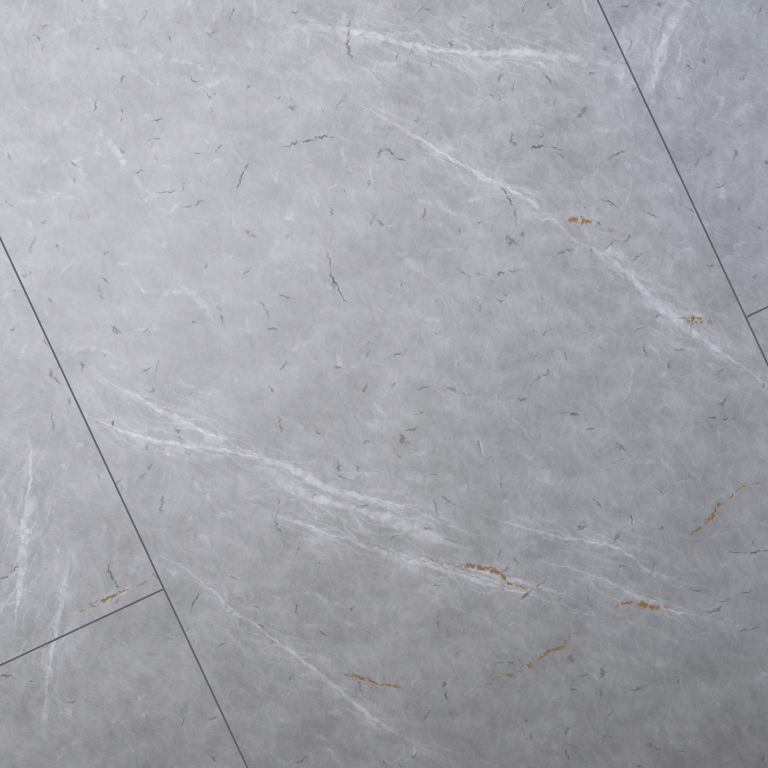
This texture is drawn by a three.js fragment shader. Its source:

```glsl
// Large grey marble planks laid at a slant, with pale veins, ochre flecks and thin seams.
varying vec2 vUv;

#define SEAM_NORMAL vec2(0.906, 0.423)
#define PLANK_SIZE vec2(0.836, 1.70)
#define PLANK_ORIGIN vec2(0.292, 0.121)
#define SEAM_HALF_WIDTH 0.0008
#define SEAM_COLOR vec3(0.33, 0.33, 0.36)
#define STONE_TINT vec3(0.992, 0.995, 1.025)
#define OCHRE vec3(0.56, 0.41, 0.23)
#define GRAIN 0.15
#define VEIN_LIFT 0.19
#define CRACK_DEPTH 0.30
#define VEIN_ANGLE -0.42
#define EDGE_SOFT 0.0012

const mat2 TURN = mat2(0.8, 0.6, -0.6, 0.8);

vec2 hash2(vec2 p) {
  return fract(sin(vec2(dot(p, vec2(127.1, 311.7)), dot(p, vec2(269.5, 183.3)))) * 43758.5);
}

// Cellular noise: distances to the two nearest points
vec2 cellular(vec2 p) {
  vec2 base = floor(p), nearest = vec2(8.0);
  for (int i = 0; i < 9; i++) {
    vec2 cell = base + vec2(mod(float(i), 3.0), floor(float(i) / 3.0)) - 1.0;
    float d = length(cell + hash2(cell) - p);
    nearest = d < nearest.x ? vec2(d, nearest.x) : vec2(nearest.x, min(nearest.y, d));
  }
  return nearest;
}

// Layered sines that roughen straight shapes
vec2 wobble(vec2 p) {
  vec2 sum = vec2(0.0);
  float amp = 0.5;
  for (int i = 0; i < 7; i++) {
    sum += amp * sin(p.yx + sum * 1.5 + vec2(1.7, 4.1) * float(i));
    p = TURN * p * 1.9;
    amp *= 0.66;
  }
  return sum;
}

// Adds a tapered stroke: x is its core, y its wide halo
void stroke(inout vec2 mask, vec2 p, vec4 ends, float width) {
  vec2 dir = ends.zw - ends.xy, r = p - ends.xy;
  float len = length(dir), t = dot(r, dir) / (len * len);
  float off = abs(r.x * dir.y - r.y * dir.x) / len;
  float taper = clamp(4.0 * t * (1.0 - t), 0.0, 1.0);
  float w = width * taper * (0.7 + 0.4 * sin(t * 11.0 + ends.x * 40.0));
  float core = 1.0 - smoothstep(w * 0.4, w + EDGE_SOFT, off);
  mask = max(mask, taper * vec2(core, exp(-off / (width * 3.0 + 0.012))));
}

// Scattered short strokes, one chance per cell
float wisps(vec2 p, float scale, float seed, float density, float spread, float width) {
  vec2 g = p * scale, base = floor(g);
  float mask = 0.0;
  for (int i = 0; i < 9; i++) {
    vec2 cell = base + vec2(mod(float(i), 3.0), floor(float(i) / 3.0)) - 1.0;
    vec2 h = hash2(cell + seed), k = hash2(cell + seed + 17.3), r = g - cell - h;
    float angle = VEIN_ANGLE + (k.x - 0.5) * spread;
    vec2 dir = vec2(cos(angle), sin(angle));
    float t = dot(r, dir) / (0.15 + 0.4 * k.y), taper = max(1.0 - t * t, 0.0);
    float off = abs(r.x * dir.y - r.y * dir.x);
    float line = 1.0 - smoothstep(0.2 * width, width * taper + EDGE_SOFT * scale, off);
    mask = max(mask, line * taper * step(fract(h.x * 7.3 + k.y * 3.1), density));
  }
  return mask;
}

void main() {
  // Plank layout, alternate rows shifted by half a length and mirrored
  vec2 p = vUv, n = SEAM_NORMAL;
  vec2 plank = vec2(dot(p, n), dot(p, vec2(-n.y, n.x))) - PLANK_ORIGIN;
  float row = floor(plank.x / PLANK_SIZE.x), side = mod(row, 2.0);
  plank.y += (1.0 - side) * 0.5 * PLANK_SIZE.y;
  vec2 gap = abs(fract(plank / PLANK_SIZE + 0.5) - 0.5) * PLANK_SIZE;
  float seam = min(gap.x, gap.y);
  vec2 id = vec2(row, floor(plank.y / PLANK_SIZE.y));
  vec2 q = p - side * (2.0 * plank.x * n - id * 3.7);
  vec2 rough = q + 0.008 * wobble(q * 42.0);

  // Grain: embossed and mottled cells in octaves
  float grain = 0.0, amp = 0.5;
  vec2 g = rough * 8.0;
  for (int i = 0; i < 6; i++) {
    float near = cellular(g).x;
    grain += amp * (near - cellular(g + vec2(0.25, -0.15)).x + 0.4 * (near - 0.45));
    g = TURN * g * 2.0 + 3.3;
    amp *= 0.9;
  }
  float chips = 1.0 - smoothstep(0.25, 0.65, cellular(rough * 80.0).x);

  // Main veins and loose strands beside the widest one
  vec2 v = p + 0.010 * wobble(p * 15.0), mid = vec2(0.0), edge = mid, trace = mid;
  stroke(mid, v, vec4(0.10, 0.53, 0.42, 0.35), 0.003);
  stroke(mid, v, vec4(0.30, 0.39, 0.62, 0.285), 0.012);
  stroke(mid, v, vec4(0.44, 0.89, 0.76, 0.68), 0.003);
  stroke(mid, v, vec4(0.70, 0.72, 1.06, 0.46), 0.007);
  stroke(mid, v, vec4(0.30, 0.98, 0.90, 0.90), 0.009);
  stroke(mid, v, vec4(0.18, 0.29, 0.62, -0.02), 0.003);
  for (int i = 0; i < 9; i++) {
    vec2 h = hash2(vec2(float(i), 4.0));
    vec2 a = vec2(0.08 + 0.075 * float(i), 0.47 - 0.025 * float(i) + 0.11 * (h.y - 0.5));
    stroke(mid, v, vec4(a, a + (0.2 + 0.25 * h.x) * vec2(1.0, -0.32)), 0.003);
  }
  stroke(edge, v, vec4(0.035, 0.46, 0.024, 0.14), 0.006);
  stroke(edge, v, vec4(0.09, 0.32, 0.06, 0.04), 0.005);
  stroke(edge, v, vec4(0.91, 1.03, 0.83, 0.86), 0.012);
  vec2 vein = mix(mid, edge, side);

  // Broken streaks, wisps and cracks
  float c = cos(VEIN_ANGLE), s = sin(VEIN_ANGLE);
  vec2 cells = cellular(mat2(c, -s, s, c) * rough * vec2(14.0, 80.0));
  float streak = (1.0 - smoothstep(0.02, 0.25, cells.y - cells.x)) * vein.y;
  float pale = wisps(rough, 10.0, 3.0, 0.4, 1.5, 0.05) + wisps(rough, 26.0, 9.0, 0.5, 2.6, 0.08);
  float crack = wisps(rough, 12.0, 21.0, 0.16, 3.1, 0.016) + 0.7 * wisps(rough, 36.0, 33.0, 0.25, 3.1, 0.05);
  float lift = max(vein.x * (0.5 + 0.45 * chips), streak * 0.55) + 0.12 * vein.y + 0.4 * pale * chips;

  // Ochre traces, broken into flecks
  vec2 o = p + 0.008 * wobble(p * 38.0);
  stroke(trace, o, vec4(0.54, 0.28, 0.73, 0.225), 0.005);
  stroke(trace, o, vec4(0.43, 0.12, 0.53, 0.105), 0.004);
  stroke(trace, o, vec4(0.61, 0.09, 0.77, 0.19), 0.003);
  stroke(trace, o, vec4(0.79, 0.205, 0.89, 0.22), 0.005);
  stroke(trace, o, vec4(0.87, 0.28, 1.01, 0.39), 0.003);
  stroke(trace, o, vec4(0.72, 0.72, 0.81, 0.695), 0.004);
  stroke(trace, o, vec4(0.87, 0.59, 0.94, 0.575), 0.005);
  stroke(trace, o, vec4(0.09, 0.19, 0.20, 0.25), 0.003);
  float fleck = 1.0 - smoothstep(0.3, 0.6, cellular(o * 120.0).x);

  // Soft light from the left, falling off to the lower right
  vec2 lamp = p - vec2(0.2, 0.66);
  float glow = exp(-8.0 * dot(lamp, lamp));
  float light = 0.69 - 0.11 * (p.x - 0.5) - 0.17 * (1.0 - p.y) * (1.0 - p.y) + 0.05 * glow;
  vec3 color = light * STONE_TINT + vec3(-0.02, -0.008, 0.014) * smoothstep(0.5, 1.0, p.x) * p.y;
  color *= 1.0 + GRAIN * grain * (1.0 - 0.5 * glow);
  color *= 1.0 + VEIN_LIFT * min(lift, 1.0) - CRACK_DEPTH * crack * chips;
  color = mix(color, OCHRE * (0.45 + 0.8 * light), 0.8 * trace.x * fleck);
  float cut = 1.0 - smoothstep(SEAM_HALF_WIDTH * 0.5, SEAM_HALF_WIDTH + EDGE_SOFT, seam);
  gl_FragColor = vec4(mix(color, SEAM_COLOR, 0.85 * cut), 1.0);
}
```
